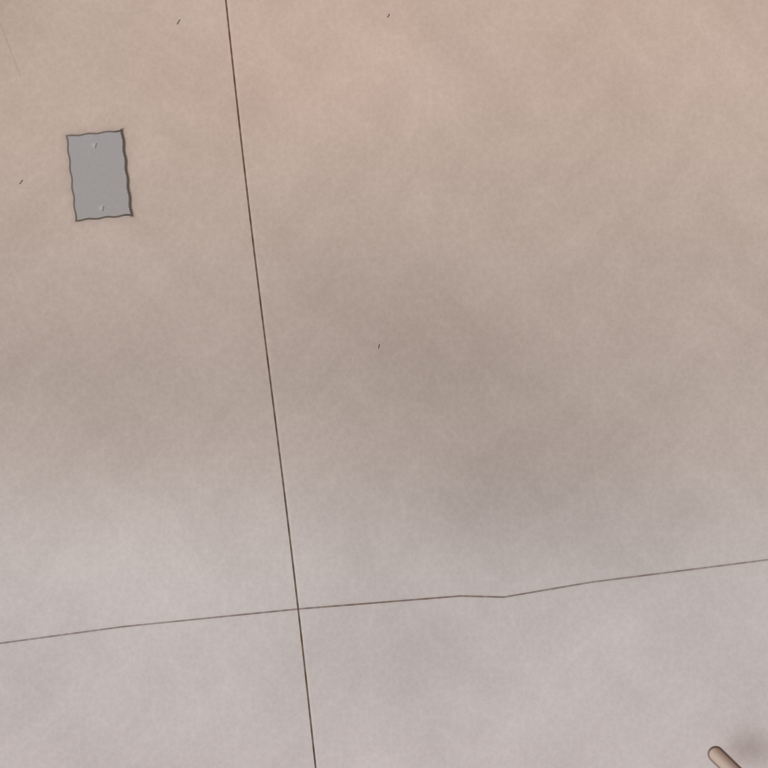
This texture is drawn by a three.js fragment shader. Its source:

```glsl
// A worn concrete wall with two thin seams, a small metal cover plate and a peg.
// Broad gradients and soft glows shade the wall, warped sines and cellular noise
// give it mottling and grain; seams, plate and peg are distance functions.
varying vec2 vUv;

vec2 hash2(vec2 p) {
  vec3 q = fract(vec3(p.xyx) * vec3(0.1031, 0.1030, 0.0973));
  q += dot(q, q.yzx + 33.33);
  return fract((q.xx + q.yz) * q.zy);
}

// Distance to the nearest scattered cell centre
float cellular(vec2 p) {
  vec2 cell = floor(p), f = fract(p);
  float nearest = 2.0;
  for (int j = -1; j <= 1; j++)
    for (int i = -1; i <= 1; i++) {
      vec2 o = vec2(float(i), float(j));
      nearest = min(nearest, length(o + hash2(cell + o) - f));
    }
  return nearest;
}

// Sines folded through each other into cloudy stains
float stains(vec2 p) {
  float sum = 0.0, amp = 0.5;
  for (int i = 0; i < 5; i++) {
    p += 0.7 * sin(p.yx * 1.3 + float(i) * 1.9);
    sum += amp * sin(p.x) * sin(p.y + 0.8);
    p = mat2(1.5, 1.1, -1.1, 1.5) * p;
    amp *= 0.66;
  }
  return sum;
}

float segment(vec2 p, vec2 a, vec2 b) {
  vec2 d = b - a;
  return length(p - a - d * clamp(dot(p - a, d) / dot(d, d), 0.0, 1.0));
}

float stroke(float d, float width) {
  return 1.0 - smoothstep(0.0, width + 0.0009, d);
}

float glow(vec2 p, vec2 center, vec2 size) {
  vec2 q = (p - center) / size;
  return exp(-dot(q, q));
}

vec3 wall(vec2 p) {
  vec3 c = mix(vec3(0.752, 0.71, 0.697), vec3(0.74, 0.702, 0.688), smoothstep(0.0, 0.25, p.y));
  c = mix(c, vec3(0.693, 0.633, 0.597), smoothstep(0.2, 0.54, p.y));
  c = mix(c, vec3(0.743, 0.663, 0.613), smoothstep(0.5, 0.9, p.y));
  c += vec3(0.024, 0.009, 0.002) * glow(p, vec2(0.4, 0.94), vec2(0.16, 0.12));
  c += vec3(0.016, 0.007, 0.0) * glow(p, vec2(0.8, 1.0), vec2(0.25, 0.12));
  c += 0.03 * glow(p, vec2(0.17, 0.29), vec2(0.2, 0.12));
  c += 0.015 * glow(p, vec2(1.0, 0.53), vec2(0.13, 0.3));
  c -= 0.042 * glow(p, vec2(0.56, 0.54), vec2(0.17, 0.13));
  c -= 0.047 * glow(p, vec2(0.7, 0.35), vec2(0.25, 0.1));
  c -= 0.025 * glow(p, vec2(0.53, 0.14), vec2(0.13, 0.06));
  c -= 0.015 * glow(p, vec2(0.08, 0.45), vec2(0.18, 0.1));
  c -= 0.025 * glow(p, vec2(0.0, 1.0), vec2(0.06, 0.15));
  c += 0.017 * stains(p * 13.0 + 2.0) + 0.012 * stains(p * 41.0);
  c += 0.022 * (cellular(p * vec2(120.0, 105.0)) - 0.48);
  return c + 0.02 * (cellular(p * 230.0 + 9.0) - 0.48);
}

void main() {
  vec2 p = vUv;
  vec3 color = wall(p);

  // Horizontal seam with a slight kink, worn faint in places
  float d = segment(p, vec2(-0.01, 0.161), vec2(0.16, 0.184));
  d = min(d, segment(p, vec2(0.16, 0.184), vec2(0.388, 0.207)));
  d = min(d, segment(p, vec2(0.388, 0.207), vec2(0.6, 0.224)));
  d = min(d, segment(p, vec2(0.6, 0.224), vec2(0.656, 0.2225)));
  d = min(d, segment(p, vec2(0.656, 0.2225), vec2(0.77, 0.242)));
  d = min(d, segment(p, vec2(0.77, 0.242), vec2(1.01, 0.2725)));
  float wear = 0.5 + 0.35 * (cellular(vec2(p.x * 110.0, 3.0)) - 0.4) + 0.25 * glow(p, vec2(0.53, 0.22), vec2(0.2));
  color -= 0.02 * stroke(d, 0.004);
  color = mix(color, vec3(0.4, 0.33, 0.3), wear * stroke(d, 0.0012));

  // Upright seam, with a pale lip on its right
  float side = p.x - 0.411 + 0.117 * p.y - 0.0015 * sin(p.y * 6.2832);
  color += 0.02 * stroke(abs(side - 0.003), 0.0015);
  float depth = 0.75 + 0.3 * (cellular(vec2(5.0, p.y * 90.0)) - 0.4);
  color = mix(color, vec3(0.29, 0.22, 0.17), depth * stroke(abs(side), 0.0013));

  // Cover plate: skewed box coordinates
  vec2 q = p - vec2(0.1292, 0.7715);
  vec2 face = vec2(q.x + 0.111 * q.y, q.y - 0.103 * q.x);
  face += 0.0006 * sin(p.yx * 260.0);
  vec2 edge = abs(face) - vec2(0.0365, 0.0555);
  float box = max(edge.x, edge.y);
  color *= 1.0 - 0.1 * exp(-max(box, 0.0) * 220.0);
  vec3 metal = vec3(0.615, 0.593, 0.588) + 0.3 * face.y * vec3(0.2, 0.3, 0.4);
  metal += 0.014 * (cellular(p * 190.0) - 0.5);
  color = mix(color, metal, 1.0 - smoothstep(-0.001, 0.001, box));
  float rim = 0.55 + 0.3 * smoothstep(0.02, 0.036, face.x) + 0.15 * smoothstep(-0.04, -0.055, face.y);
  color = mix(color, vec3(0.29, 0.25, 0.22), min(rim, 0.85) * stroke(abs(box), 0.0014 + 0.0014 * step(0.034, face.x)));
  for (int i = 0; i < 2; i++) {
    vec2 screw = mix(vec2(0.1225, 0.811), vec2(0.132, 0.729), float(i));
    color = mix(color, vec3(0.74, 0.72, 0.71), 0.5 * stroke(length(p - screw), 0.005));
    color = mix(color, vec3(0.38, 0.36, 0.35), 0.6 * stroke(segment(p, screw + vec2(0.002, -0.003), screw + vec2(0.003, 0.002)), 0.001));
  }

  // Specks and a faint scratch
  d = segment(p, vec2(0.231, 0.969), vec2(0.234, 0.974));
  d = min(d, segment(p, vec2(0.493, 0.547), vec2(0.494, 0.551)));
  d = min(d, segment(p, vec2(0.026, 0.761), vec2(0.029, 0.765)));
  d = min(d, segment(p, vec2(0.505, 0.978), vec2(0.507, 0.981)));
  color = mix(color, vec3(0.33, 0.28, 0.26), 0.65 * stroke(d, 0.0009));
  color -= 0.03 * stroke(segment(p, vec2(0.0, 0.97), vec2(0.027, 0.9)), 0.0015);

  // Peg in the lower right corner, with its shadow
  color -= vec3(0.1, 0.11, 0.115) * glow(p, vec2(0.975, 0.025), vec2(0.035, 0.025));
  d = segment(p, vec2(0.932, 0.018), vec2(0.966, -0.015));
  float across = dot(p - vec2(0.932, 0.018), vec2(0.696, 0.718));
  vec3 peg = mix(vec3(0.5, 0.41, 0.36), vec3(0.75, 0.67, 0.62), smoothstep(0.01, -0.004, across));
  color = mix(color, peg, 1.0 - smoothstep(0.008, 0.0105, d));
  float lit = smoothstep(-0.012, 0.008, across);
  color = mix(color, vec3(0.27, 0.2, 0.17), (0.4 + 0.4 * lit) * stroke(abs(d - 0.0095), 0.0016));

  gl_FragColor = vec4(color, 1.0);
}
```
